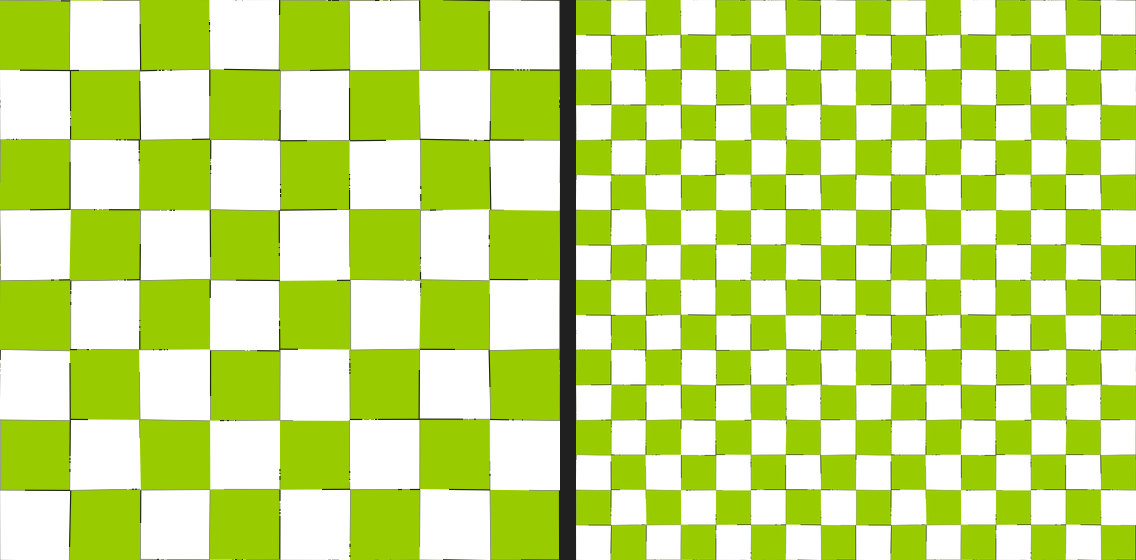
Left, the tile; right, the same tile 2 across and 2 down.
Reproduce this pattern procedurally as a WebGL 2 fragment shader.

```glsl
#version 300 es
precision highp float;

uniform vec2 u_resolution;
out vec4 fragColor;

const float CELLS = 8.0;
const vec3 GREEN = vec3(0.60, 0.80, 0.00);
const vec3 WHITE = vec3(1.0);
const vec3 PALE_INK = vec3(0.50, 0.50, 0.44);
const vec3 DARK_INK = vec3(0.14, 0.15, 0.08);

float hash(vec3 p) {
    p = fract(p * vec3(0.1031, 0.1030, 0.0973));
    p += dot(p, p.yzx + 33.33);
    return fract((p.x + p.y) * p.z);
}

// Signed distance to the nearest, slightly tilted grid line, in cells
float lineDistance(float across, float along, float axis) {
    float index = round(across);
    vec3 id = vec3(mod(index, CELLS), mod(floor(along), CELLS), axis);
    float startShift = hash(id + 11.0) - 0.5;
    float endShift = hash(id + 47.0) - 0.5;
    return across - index - 0.026 * mix(startShift, endShift, fract(along));
}

// Alternating sign of the band on either side of a line
float bandSign(float across, float dist, float pixel) {
    float parity = 1.0 - 2.0 * mod(round(across), 2.0);
    return parity * clamp(2.0 * dist / pixel, -1.0, 1.0);
}

// Share of a pixel covered by a line of the given half width
float coverage(float dist, float halfWidth, float pixel) {
    float upper = min(dist + 0.5 * pixel, halfWidth);
    float lower = max(dist - 0.5 * pixel, -halfWidth);
    return clamp((upper - lower) / pixel, 0.0, 1.0);
}

// Ink colour and opacity, broken once along each cell edge
vec4 wornLine(float across, float along, float dist, float axis, float pixel) {
    vec3 id = vec3(mod(round(across), CELLS), mod(floor(along), CELLS), axis);
    float t = fract(along);
    float breakAt = mix(0.12, 0.88, hash(id + 5.0));
    float stretch = step(breakAt, t);
    float tone = hash(id + 71.0 + 19.0 * stretch);

    // Short chips cluster around some of the breaks
    float chip = hash(vec3(id.xy, floor(t * 44.0) + 60.0 * axis) + 3.0);
    float chipped = step(abs(t - breakAt), 0.11) * step(0.6, hash(id + 29.0));
    tone = mix(tone, chip, chipped);

    float dark = step(0.72, tone);
    float present = step(0.14, tone);
    float halfWidth = mix(0.0055, 0.0085, dark);
    float alpha = present * coverage(dist, halfWidth, pixel);
    return vec4(mix(PALE_INK, DARK_INK, dark), alpha);
}

void main() {
    vec2 grid = gl_FragCoord.xy / u_resolution * CELLS;
    vec2 pixel = CELLS / u_resolution;

    float distX = lineDistance(grid.x, grid.y, 1.0);
    float distY = lineDistance(grid.y, grid.x, 2.0);

    // Checks
    float check = bandSign(grid.x, distX, pixel.x) * bandSign(grid.y, distY, pixel.y);
    vec3 color = mix(GREEN, WHITE, 0.5 + 0.5 * check);

    // Worn outlines
    vec4 upright = wornLine(grid.x, grid.y, distX, 1.0, pixel.x);
    vec4 level = wornLine(grid.y, grid.x, distY, 2.0, pixel.y);
    color = mix(color, upright.rgb, upright.a);
    color = mix(color, level.rgb, level.a);

    fragColor = vec4(color, 1.0);
}
```
